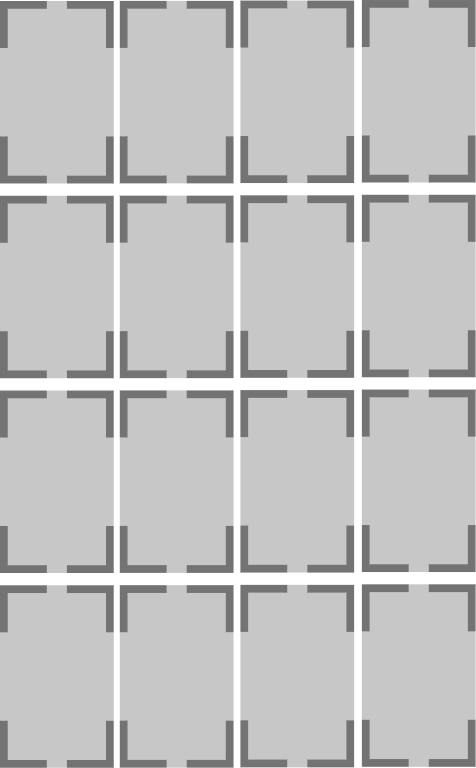
This pattern is drawn by a WebGL 1 fragment shader. Its source:

```glsl
precision highp float;
// Four by four grid of pale upright cards on white, each framed by four dark
// corner brackets. One card is drawn with box distances to its edges and
// repeated by cell index; spacing widens and cards rise slightly to the right.

#define GRID vec2(4.0, 4.0)
#define CANVAS vec2(0.6224, 1.0)      // canvas extent, height = 1
#define CARD vec2(0.1487, 0.2376)     // card width and height
#define PITCH vec2(0.1561, 0.2536)    // spacing of columns and rows
#define TOP_MARGIN 0.0013
#define COLUMN_SPREAD 0.00054         // growth of the column spacing
#define COLUMN_RISE 0.00014           // upward drift of later columns
#define BRACKET_ARM 0.0612
#define BRACKET_WIDTH 0.0101
#define CARD_COLOR vec3(0.78)
#define BRACKET_COLOR vec3(0.45)
#define PAPER_COLOR vec3(1.0)

uniform vec2 u_resolution;

// Pixel coverage of a shape from its signed distance (negative inside).
float coverage(float dist, float pixel) {
  return clamp(0.5 - dist / pixel, 0.0, 1.0);
}

// Top left corner of the card in a given cell, measured from the canvas top.
vec2 cardCorner(vec2 cell) {
  float drift = cell.x * cell.x;
  return cell * PITCH + vec2(0.0, TOP_MARGIN)
       + drift * vec2(COLUMN_SPREAD, -COLUMN_RISE);
}

void main() {
  vec2 uv = gl_FragCoord.xy / u_resolution;
  vec2 p = vec2(uv.x, 1.0 - uv.y) * CANVAS;
  float pixel = 1.0 / u_resolution.y;

  // Cell borders lie inside the white gutters.
  vec2 cell = floor((p + vec2(0.0, 0.0065)) / (PITCH - vec2(0.0012, 0.0)));
  cell = clamp(cell, vec2(0.0), GRID - 1.0);

  // Depth inside the card, measured from its nearest side on each axis.
  vec2 depth = 0.5 * CARD - abs(p - cardCorner(cell) - 0.5 * CARD);
  float nearSide = min(depth.x, depth.y);
  float farSide = max(depth.x, depth.y);

  // Each bracket is a thin border cut off at the arm length.
  float bracketDist = max(nearSide - BRACKET_WIDTH, farSide - BRACKET_ARM);
  vec3 card = mix(CARD_COLOR, BRACKET_COLOR, coverage(bracketDist, pixel));
  vec3 color = mix(PAPER_COLOR, card, coverage(-nearSide, pixel));
  gl_FragColor = vec4(color, 1.0);
}
```
